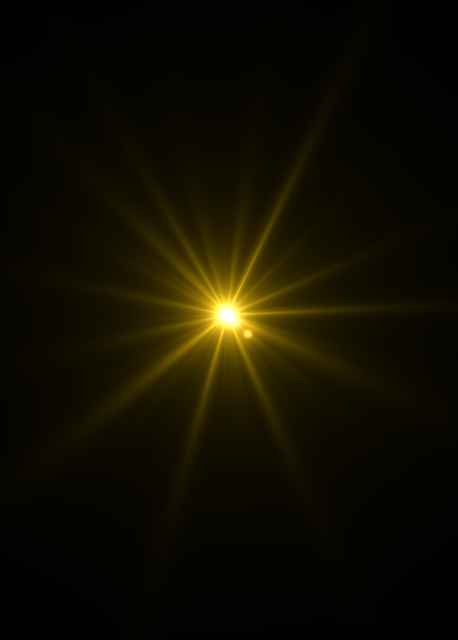
A WebGL 1 fragment shader for this background:

```glsl
precision highp float;
// A golden star burst on near-black: a two-part exponential halo,
// soft tapering beams set by angle, fine streaks from layered sines,
// a white-hot core and a small lens ghost to its lower right.

uniform vec2 u_resolution;

#define STAR_POS vec2(-0.003, 0.008)
#define GHOST_OFFSET vec2(0.0325, -0.030)
#define GOLD vec3(1.0, 0.80, 0.0)
#define BACKDROP vec3(0.013, 0.010, 0.001)
#define INNER_GLOW 1.20
#define OUTER_GLOW 0.36
#define STREAK_GAIN 0.22
#define BEAM_GAIN 0.62

const float PI = 3.14159265;

float gauss(float x, float width) {
    return exp(-x * x / (width * width));
}

// One beam: direction and half width in degrees, gain, fade length.
float beam(vec2 polar, float direction, float width, float gain, float fade) {
    float offset = mod(polar.y - radians(direction) + PI, 2.0 * PI) - PI;
    float edge = radians(width);
    float profile = 0.6 * gauss(offset, edge) + 0.4 * gauss(offset, edge * 2.4);
    return gain * profile * exp(-polar.x / fade);
}

// Whole-number frequencies keep the streaks seamless around the circle.
float streaks(float angle) {
    float wave = sin(angle * 17.0 + 1.3) + sin(angle * 29.0 + 4.0)
               + 0.7 * sin(angle * 47.0 + 2.1);
    return pow(clamp(0.5 + 0.19 * wave, 0.0, 1.0), 2.0);
}

float beams(vec2 polar) {
    // Bright, long beams
    float light = beam(polar, 64.3, 1.8, 1.00, 0.135);
    light += beam(polar, 2.5, 1.8, 0.85, 0.125);
    light += beam(polar, 134.5, 3.4, 0.56, 0.120);
    light += beam(polar, 120.0, 2.6, 0.58, 0.115);
    light += beam(polar, 218.5, 4.0, 0.82, 0.125);
    light += beam(polar, 254.6, 2.4, 0.66, 0.125);
    light += beam(polar, 294.0, 2.7, 0.62, 0.110);
    light += beam(polar, 335.0, 4.4, 0.54, 0.120);
    // Faint beams
    light += beam(polar, 24.0, 2.0, 0.48, 0.100);
    light += beam(polar, 81.0, 3.0, 0.28, 0.110);
    light += beam(polar, 103.0, 3.2, 0.20, 0.110);
    light += beam(polar, 151.0, 3.2, 0.28, 0.095);
    light += beam(polar, 168.0, 3.4, 0.28, 0.120);
    light += beam(polar, 193.5, 3.8, 0.26, 0.110);
    return BEAM_GAIN * light;
}

void main() {
    vec2 p = (gl_FragCoord.xy - 0.5 * u_resolution) / u_resolution.y - STAR_POS;
    float r = length(p);
    vec2 polar = vec2(r, atan(p.y, p.x + 0.000001));

    // Halo and rays share one brightness; rays melt into the middle
    float light = INNER_GLOW * exp(-r / 0.030) + OUTER_GLOW * exp(-r / 0.105);
    float rays = beams(polar) + STREAK_GAIN * streaks(polar.y) * exp(-r / 0.070);
    light += rays * mix(0.75, 1.0, smoothstep(0.02, 0.10, r));
    light = min(light, 1.08);

    vec3 color = BACKDROP * (1.0 - smoothstep(0.25, 0.65, r));
    color += GOLD * light;
    color.b += 0.07 * light * light * light;

    // White core, stretched toward the ghost
    float core = gauss(r, 0.014) + 0.20 * gauss(r, 0.027);
    core += 0.38 * gauss(length(p - 0.42 * GHOST_OFFSET), 0.010);
    color += vec3(0.6, 0.55, 0.95) * core;

    // Lens ghost: a soft disc inside a wider golden glow
    float ghostDist = length(p - GHOST_OFFSET);
    float ghost = 1.0 - smoothstep(0.003, 0.010, ghostDist);
    color += vec3(0.30, 0.27, 0.28) * ghost;
    color += vec3(0.20, 0.16, 0.03) * gauss(ghostDist, 0.018);

    gl_FragColor = vec4(clamp(color, 0.0, 1.0), 1.0);
}
```
